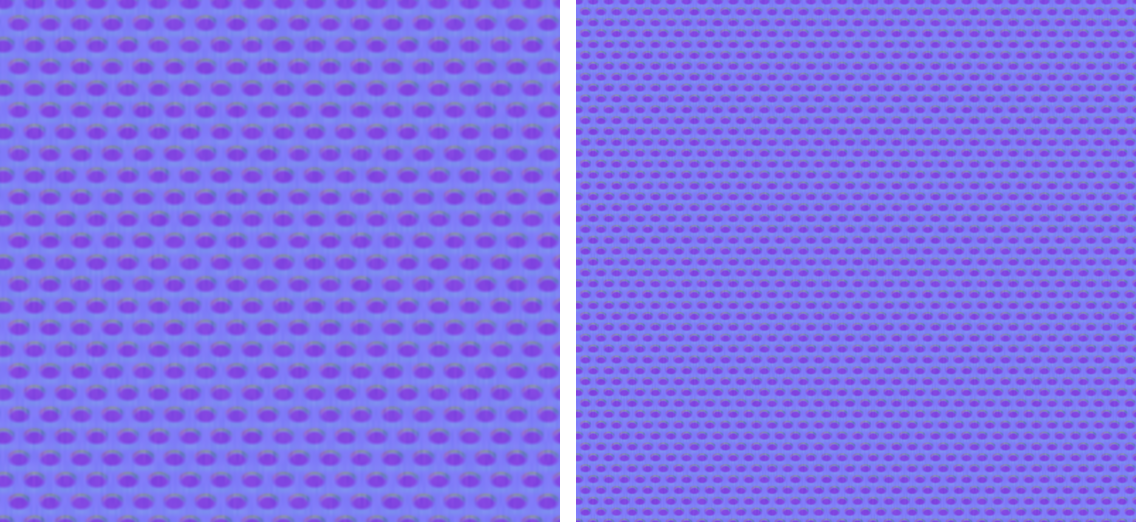
Left: one tile. Right: repeated 2 by 2.
A Shadertoy shader for this texture map:

```glsl
// Tangent-space normal map of a sheet with staggered oval dimples, 18 across and 24 down.
// Each dimple is a soft violet floor, a shaded upper rim and a pale lip below it,
// layered row by row; faint upright streaks from wrapping noise roughen the surface.

float hash(vec2 p) {
    vec3 v = fract(p.xyx * vec3(0.1031, 0.1030, 0.0973));
    v += dot(v, v.yzx + 33.33);
    return fract((v.x + v.y) * v.z);
}

// Value noise that repeats after "period" cells
float wrapNoise(vec2 p, vec2 period) {
    vec2 cell = floor(p), f = fract(p);
    f = f * f * (3.0 - 2.0 * f);
    float a = hash(mod(cell, period));
    float b = hash(mod(cell + vec2(1, 0), period));
    float c = hash(mod(cell + vec2(0, 1), period));
    float d = hash(mod(cell + vec2(1, 1), period));
    return mix(mix(a, b, f.x), mix(c, d, f.x), f.y);
}

// Shading around the rim: pink on the left, grey-green on top, teal on the right
vec3 rimColor(float side) {
    vec3 color = mix(vec3(0.58, 0.40, 0.79), vec3(0.52, 0.56, 0.66), smoothstep(-1.0, -0.05, side));
    return mix(color, vec3(0.38, 0.48, 0.74), smoothstep(0.1, 1.0, side));
}

// Layers one dimple over the color; q is the offset from its centre, one cell being 64 x 44.7
vec3 addDimple(vec3 color, vec2 q, float strength) {
    // Pale lip below
    float lip = exp(-pow(q.x / 26.0, 2.0) - pow((q.y + 21.5) / 7.5, 2.0));
    color = mix(color, vec3(0.49, 0.56, 0.935), 0.95 * lip);

    // Violet floor
    float floorRadius = length((q + vec2(0.0, 3.5)) / vec2(24.5, 15.5));
    color = mix(color, vec3(0.505, 0.265, 0.88), strength * (1.0 - smoothstep(0.5, 1.1, floorRadius)));

    // Upper rim, blending into the floor and fading out towards the bottom
    vec2 e = q / vec2(21.0, 14.5);
    float r = length(e);
    vec2 dir = e / max(r, 0.01);
    float width = r < 0.94 ? 0.31 : 0.25;
    float rim = exp(-pow((r - 0.94) / width, 2.0)) * smoothstep(-0.4, 0.6, dir.y);
    return mix(color, rimColor(dir.x), 0.92 * strength * rim);
}

void mainImage(out vec4 fragColor, in vec2 fragCoord) {
    vec2 uv = fragCoord / iResolution.xy;
    vec2 grid = vec2(uv.x * 18.0, (1.0 - uv.y) * 24.0) - vec2(0.11, 0.05);
    vec3 color = vec3(0.50, 0.48, 0.975);

    // Rows from top to bottom, every second one shifted by half a cell
    for (int k = -1; k <= 1; k++) {
        float row = floor(grid.y + 0.5) + float(k);
        float x = grid.x - 0.5 * mod(row, 2.0) + 0.5;
        vec2 id = mod(vec2(floor(x), row), vec2(18, 24));
        vec2 q = vec2(fract(x) - 0.5, row - grid.y) * vec2(64.0, 44.7);
        color = addDimple(color, q, 0.92 + 0.08 * hash(id + 7.0));
    }

    // Fine upright streaks, stronger inside the dimples
    float streak = wrapNoise(uv * vec2(198, 48), vec2(198, 48)) - 0.5;
    float depth = smoothstep(0.96, 0.75, color.b);
    color += streak * mix(0.03, 0.07, depth) * vec3(1.0, 0.7, 0.4);

    fragColor = vec4(clamp(color, 0.0, 1.0), 1.0);
}
```
